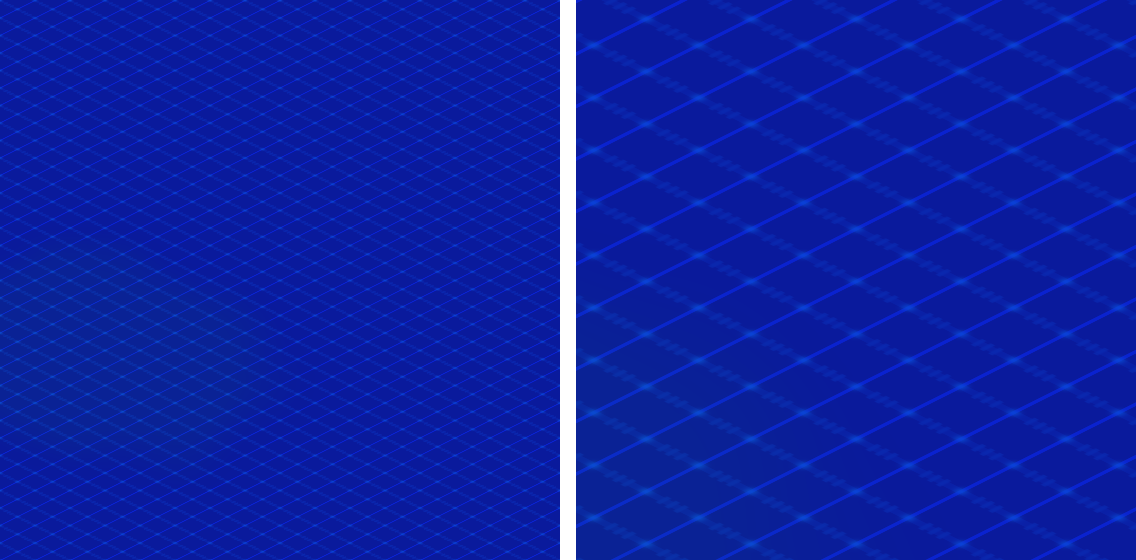
Left: the whole. Right: its middle third, enlarged.
This pattern is drawn by a WebGL 1 fragment shader. Its source:

```glsl
precision highp float;
// Fine isometric lattice of crisp rising and faint falling blue lines with a soft teal patch.

uniform vec2 u_resolution;

float hash(vec2 p) {
  return fract(sin(dot(p, vec2(127.1, 311.7))) * 43758.5453);
}

float valueNoise(vec2 p) {
  vec2 i = floor(p), f = fract(p);
  f = f * f * (3.0 - 2.0 * f);
  return mix(mix(hash(i), hash(i + vec2(1.0, 0.0)), f.x),
             mix(hash(i + vec2(0.0, 1.0)), hash(i + 1.0), f.x), f.y);
}

// Signed distance to the nearest whole number
float toNearest(float x) {
  return fract(x + 0.5) - 0.5;
}

float stroke(float d, float halfWidth, float blur) {
  return 1.0 - smoothstep(halfWidth - 0.5 * blur, halfWidth + 0.5 * blur, abs(d));
}

void main() {
  vec2 uv = gl_FragCoord.xy / u_resolution;

  // 16 diamonds across, 32 down
  vec2 grid = uv * vec2(16.0, 32.0) + vec2(0.0, 0.03);
  float rise = toNearest(grid.y - grid.x);
  float fall = toNearest(grid.y + grid.x);
  float blur = max(18.0 / u_resolution.y, 0.02);

  // Thin clear rising lines, wider faint falling lines
  float risingLine = stroke(rise, 0.036, blur);
  float fallingLine = stroke(fall, 0.065, blur);

  // Three small ticks halfway along each falling edge
  float along = fract(grid.y - grid.x) - 0.5;
  float ticks = stroke(toNearest(along * 6.0), 0.25, 0.3)
              * stroke(along, 0.25, 0.06) * stroke(fall, 0.11, 1.5 * blur);

  // Glint where the lines cross
  float node = exp(-(rise * rise + fall * fall) * 110.0);

  vec3 color = vec3(0.04, 0.10, 0.61);
  color = mix(color, vec3(0.04, 0.13, 0.66), 0.85 * fallingLine);
  color = mix(color, vec3(0.04, 0.16, 0.69), 0.75 * ticks);
  color = mix(color, vec3(0.04, 0.135, 0.81), risingLine);
  color = mix(color, vec3(0.04, 0.32, 0.85), 0.65 * node);

  // Tilted teal patch with an uneven edge
  vec2 q = uv - vec2(0.19, 0.36);
  q = vec2(q.x - 0.3 * q.y, q.y + 0.3 * q.x) / vec2(0.34, 0.20);
  float edge = length(q) + 0.25 * (valueNoise(uv * 9.0) - 0.5);
  float patchAmount = 1.0 - smoothstep(0.65, 1.15, edge);
  color += patchAmount * vec3(0.0, 0.034, -0.026);

  gl_FragColor = vec4(color, 1.0);
}
```
